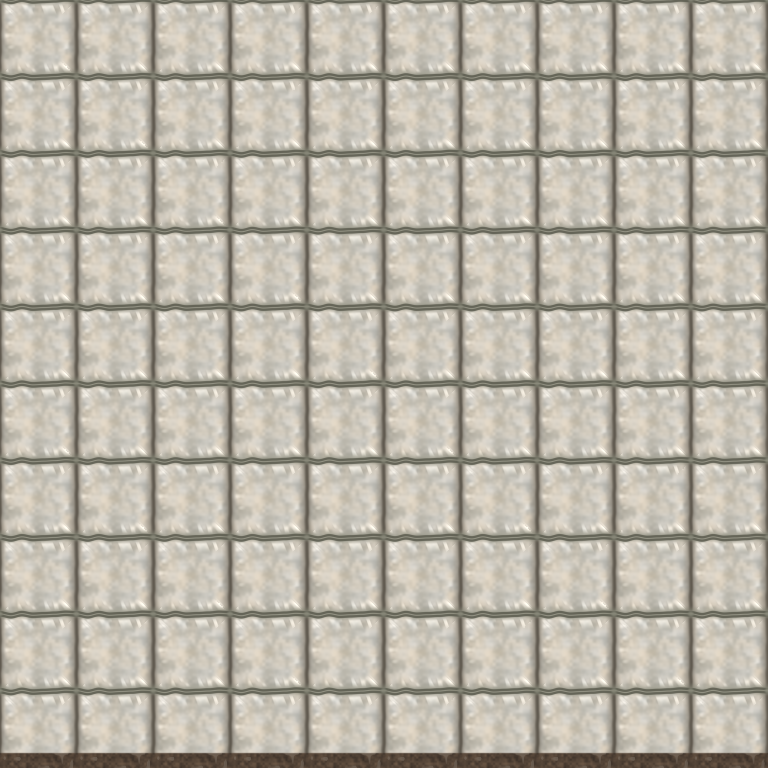
This texture is drawn by a WebGL 1 fragment shader. Its source:

```glsl
precision highp float;
uniform vec2 u_resolution;

float hash(vec2 p) {
  vec3 q = fract(vec3(p.xyx) * 0.1031);
  q += dot(q, q.yzx + 33.33);
  return fract((q.x + q.y) * q.z);
}

// Value noise over a unit square that wraps after "cells" steps
float noise(vec2 p, vec2 cells, float seed) {
  p *= cells;
  vec2 i = floor(p), f = fract(p);
  f = f * f * (3.0 - 2.0 * f);
  vec2 a = mod(i, cells) + seed, b = mod(i + 1.0, cells) + seed;
  return mix(mix(hash(a), hash(vec2(b.x, a.y)), f.x),
             mix(hash(vec2(a.x, b.y)), hash(b), f.x), f.y);
}

// Falloff from a joint, with its own reach on either side
float falloff(float d, float before, float after) {
  return 1.0 - smoothstep(0.0, d < 0.0 ? before : after, abs(d));
}

vec3 stoneFace(vec2 f) {
  float clouds = 0.5 * noise(f, vec2(6.0), 3.0) + 0.3 * noise(f, vec2(12.0), 17.0)
               + 0.2 * noise(f, vec2(23.0), 41.0);
  vec3 color = mix(vec3(0.73, 0.715, 0.67), vec3(0.88, 0.85, 0.80), smoothstep(0.2, 0.8, clouds));
  float tint = noise(f, vec2(8.0), 67.0) - 0.5;
  return color + tint * vec3(0.035, 0.0, -0.045);
}

// Glossy streaks along the rounded rim
float rimGloss(vec2 f) {
  vec2 edge = 0.5 - abs(f - 0.5);
  float inset = min(edge.x, edge.y);
  float band = smoothstep(0.04, 0.09, inset) * (1.0 - smoothstep(0.10, 0.21, inset));
  vec2 slanted = vec2(f.x + 0.35 * f.y, f.y);
  float across = noise(slanted, vec2(17.0, 5.0), 89.0);
  float along = noise(f, vec2(6.0, 13.0), 101.0);
  float streak = edge.y < edge.x ? across : along * 0.85;
  float corner = 1.0 - smoothstep(0.015, 0.045, abs(f.x + f.y - 1.0));
  return band * (0.9 * smoothstep(0.45, 0.85, streak) - 0.22 + 0.5 * corner);
}

vec3 tile(vec2 f) {
  vec3 color = stoneFace(f) + 0.2 * rimGloss(f);
  vec2 d = f - floor(f + 0.5);
  d.x += 0.012 * (noise(f, vec2(1.0, 9.0), 131.0) - 0.5);
  d.y += 0.035 * (noise(f, vec2(7.0, 1.0), 149.0) - 0.5);

  // Soft, brownish upright joints
  float ragged = 0.8 + 0.4 * noise(f, vec2(5.0, 11.0), 163.0);
  color = mix(color, vec3(0.50, 0.475, 0.43), 0.9 * falloff(d.x, 0.13 * ragged, 0.10 * ragged));
  color = mix(color, vec3(0.36, 0.335, 0.295), 0.9 * falloff(d.x, 0.045, 0.035));

  // Greenish level joints: two dark lines around a pale sliver
  color = mix(color, vec3(0.53, 0.53, 0.47), 0.85 * falloff(d.y, 0.085 * ragged, 0.12 * ragged));
  float creases = 1.0 - smoothstep(0.006, 0.024, abs(abs(d.y) - 0.022));
  color = mix(color, vec3(0.36, 0.36, 0.31), 0.85 * creases);

  // Worn crossings
  float crossing = 1.0 - smoothstep(0.01, 0.055, length(d));
  return mix(color, vec3(0.55, 0.55, 0.49), 0.7 * crossing);
}

vec3 soil(vec2 f) {
  float grain = 0.6 * noise(f, vec2(19.0), 181.0) + 0.4 * noise(f, vec2(37.0), 197.0);
  vec3 color = mix(vec3(0.22, 0.18, 0.15), vec3(0.42, 0.34, 0.27), grain);
  float pebbles = smoothstep(0.72, 0.9, noise(f, vec2(16.0), 211.0));
  return mix(color, vec3(0.47, 0.42, 0.37), 0.6 * pebbles);
}

void main() {
  vec2 uv = gl_FragCoord.xy / u_resolution;
  vec2 f = fract(uv * 10.0);
  float pixel = 1.0 / u_resolution.y;
  // Strip of bare soil below the tiles
  float aboveSoil = smoothstep(-pixel, pixel, uv.y - 0.0195);
  gl_FragColor = vec4(mix(soil(f), tile(f), aboveSoil), 1.0);
}
```
